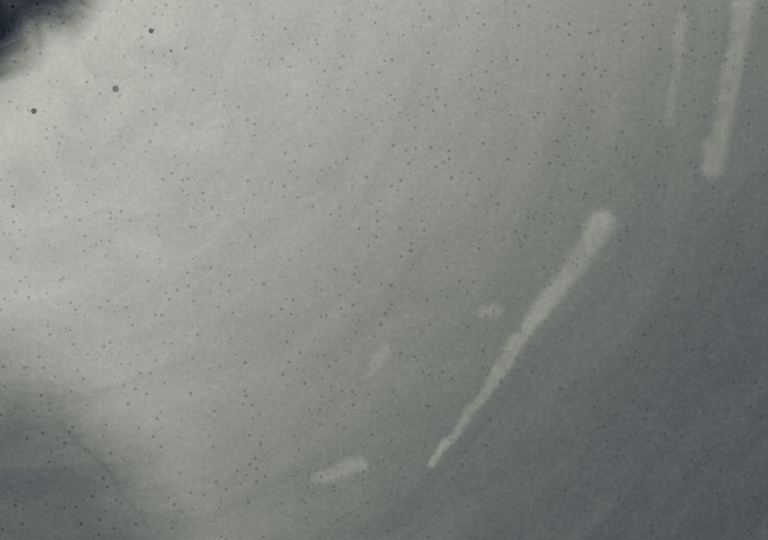
Give the GLSL for this texture, as a Shadertoy shader.

```glsl
#define SLATE vec3(0.34, 0.36, 0.37)
#define PALE vec3(0.67, 0.68, 0.65)
#define MID_WARMTH 0.018
#define FLOW_CENTRE vec2(0.05, 1.05)
#define FLOW_STRETCH vec2(22.0, 5.0)
#define VEIN_CONTRAST 0.085
#define GRAIN_CONTRAST 0.11
#define GRAIN_SCALE 130.0
#define SPECK_SCALE 62.0
#define SPECK_DEPTH 0.30
#define PEBBLE_SCALE 17.0
#define FOAM_LIFT 0.36

vec2 hash2(vec2 cell) {
    vec2 q = vec2(dot(cell, vec2(127.1, 311.7)), dot(cell, vec2(269.5, 183.3)));
    return fract(sin(q) * 43758.5);
}

// Nearest point: x = distance, y = random value of that point
vec2 cellular(vec2 p) {
    vec2 base = floor(p), nearest = vec2(9.0, 0.0);
    for (int j = -1; j <= 1; j++)
    for (int i = -1; i <= 1; i++) {
        vec2 cell = base + vec2(i, j);
        float dist = length(cell + hash2(cell) - p);
        if (dist < nearest.x) nearest = vec2(dist, hash2(cell + 57.0).x);
    }
    return nearest;
}

// Layered, bent sines, about -1 to 1
float waves(vec2 p) {
    float sum = 0.0, amp = 0.5;
    for (int i = 0; i < 5; i++) {
        p = mat2(0.88, 0.47, -0.47, 0.88) * p * 1.6 + 1.7;
        p += 0.7 * sin(p.yx * 1.2);
        sum += amp * sin(p.x) * cos(0.8 * p.y);
        amp *= 0.7;
    }
    return sum;
}

// Soft stroke that widens from tail to head
float foam(vec2 p, vec2 tail, vec2 head, float tailWidth, float headWidth) {
    vec2 axis = head - tail;
    float along = clamp(dot(p - tail, axis) / dot(axis, axis), 0.0, 1.0);
    float width = mix(tailWidth, headWidth, along);
    return 1.0 - smoothstep(0.35 * width, 1.5 * width, length(p - tail - along * axis));
}

// Round dots on the share of cells given
float dots(vec2 p, float scale, float share, float radius) {
    vec2 c = cellular(p * scale);
    float size = radius * (0.5 + c.y / share);
    float soft = 0.7 * scale / iResolution.y;
    return step(c.y, share) * (1.0 - smoothstep(size - soft, size + soft, c.x));
}

void mainImage(out vec4 fragColor, in vec2 fragCoord) {
    vec2 p = fragCoord / iResolution.y;
    vec2 arm = p - FLOW_CENTRE;
    vec2 flow = vec2(length(arm), atan(arm.y, arm.x)) * FLOW_STRETCH;
    float vein = waves(flow);
    float mottle = waves(p * 22.0);

    // Broad light falling off towards the lower right
    float slope = dot(p, vec2(0.75, -0.66));
    float light = 1.05 - 1.1 * smoothstep(-0.4, 1.0, slope + 0.02 * vein);

    // Shaded hollow at the lower left, with a thin crease
    float hollow = p.y + 0.3 * p.x + 2.2 * p.x * p.x + 0.012 * mottle;
    light = mix(0.06, light, smoothstep(0.1, 0.5, hollow));
    float crease = exp(-pow((hollow - 0.27) / 0.008, 2.0));
    light -= 0.10 * crease * smoothstep(0.06, 0.16, p.x) * smoothstep(0.32, 0.2, p.x);

    // Flowing veins and soft mottling
    light += VEIN_CONTRAST * vein + 0.025 * mottle;

    // Pale foam strokes with ragged edges
    vec2 q = p + 0.007 * vec2(mottle, waves(p.yx * 24.0 + 3.0));
    float strokes = foam(q, vec2(0.80, 0.14), vec2(1.12, 0.59), 0.007, 0.022);
    strokes = max(strokes, 0.9 * foam(q, vec2(1.32, 0.69), vec2(1.385, 1.02), 0.022, 0.018));
    strokes = max(strokes, 0.8 * foam(q, vec2(0.58, 0.115), vec2(0.67, 0.14), 0.008, 0.014));
    strokes = max(strokes, 0.4 * foam(q, vec2(1.24, 0.77), vec2(1.265, 0.97), 0.010, 0.010));
    strokes = max(strokes, 0.5 * foam(q, vec2(0.68, 0.31), vec2(0.71, 0.35), 0.010, 0.012));
    strokes = max(strokes, 0.7 * foam(q, vec2(0.90, 0.425), vec2(0.912, 0.428), 0.014, 0.016));
    light += FOAM_LIFT * strokes * (0.8 + 0.25 * mottle);

    // Dark wet corner behind a bright rim
    float corner = 1.0 - p.y + 0.95 * p.x;
    float wet = corner + 0.025 * waves(p * 13.0 + 5.0) + 0.012 * mottle;
    light += 0.11 * exp(-pow((corner - 0.25) / 0.08, 2.0));
    light = mix(-0.5 + 0.2 * mottle, light, smoothstep(0.05, 0.21, wet));

    // Fine sand, dark specks and a few pebbles
    light += GRAIN_CONTRAST * (cellular(p * GRAIN_SCALE).x - 0.45);
    light += 0.6 * GRAIN_CONTRAST * (cellular(p * GRAIN_SCALE * 0.5 + 9.0).x - 0.45);
    float speckDepth = SPECK_DEPTH * mix(1.0, 0.4, smoothstep(0.1, 0.8, slope));
    light -= speckDepth * dots(p, SPECK_SCALE, 0.26, 0.13);
    light -= 1.0 * dots(p + 0.31, PEBBLE_SCALE, 0.2, 0.07) * smoothstep(0.5, 0.3, corner);

    vec3 color = mix(SLATE, PALE, light);
    color.b -= MID_WARMTH * max(0.0, 4.0 * light * (1.0 - light));
    fragColor = vec4(clamp(color, 0.0, 1.0), 1.0);
}
```
